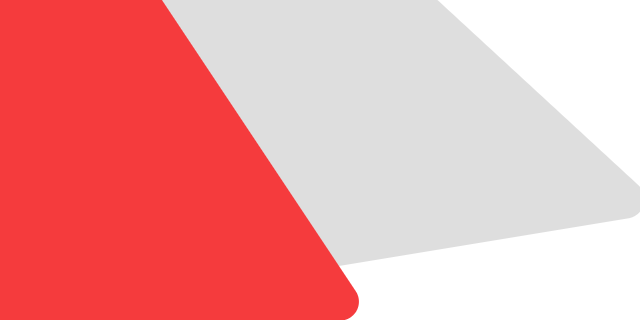
This background is drawn by a Shadertoy shader. Its source:

```glsl
// Flat background: a red and a grey slanted panel with rounded corners on white.

// Signed distance to a wedge whose tip is rounded around a centre.
// upper and lower point from the tip along its two edges.
float roundedWedge(vec2 p, vec2 center, vec2 upper, vec2 lower, float radius) {
    vec2 q = p - center;
    upper = normalize(upper);
    lower = normalize(lower);
    float edges = max(dot(q, vec2(upper.y, -upper.x)), dot(q, vec2(-lower.y, lower.x)));
    bool beyondTip = max(dot(q, upper), dot(q, lower)) < 0.0;
    return (beyondTip ? length(q) : edges) - radius;
}

// Antialiased coverage, one pixel wide
float coverage(float dist) {
    return clamp(0.5 - dist * iResolution.y, 0.0, 1.0);
}

void mainImage(out vec4 fragColor, in vec2 fragCoord) {
    // Canvas height is one unit
    vec2 p = fragCoord / iResolution.y;
    vec3 color = vec3(1.0);

    // Grey panel behind
    float grey = roundedWedge(p, vec2(1.9536, 0.3773), vec2(-1.085, 1.0), vec2(-1.0, -0.1647), 0.0604);
    color = mix(color, vec3(0.87), coverage(grey));

    // Red panel in front
    float red = roundedWedge(p, vec2(1.0625, 0.0573), vec2(-0.6656, 1.0), vec2(-1.0, 0.0), 0.0591);
    color = mix(color, vec3(0.96, 0.23, 0.24), coverage(red));

    fragColor = vec4(color, 1.0);
}
```
